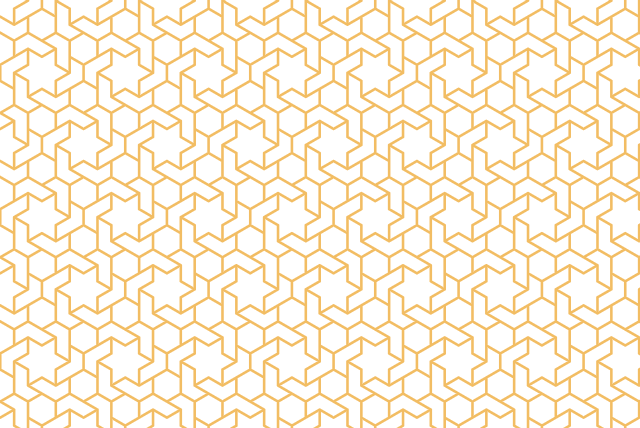
Give the GLSL for this pattern, as a WebGL 2 fragment shader.

```glsl
#version 300 es
precision highp float;
// Interlaced star lattice: thin amber lines on white form six-pointed stars,
// pinwheel chevrons and small hexagons. Each point is folded to its nearest
// star centre, then measured against one arm of segments turned six times.

#define REPEATS_ACROSS 7.68
#define STAR_OFFSET vec2(-0.337, -0.038)
#define LINE_WIDTH 0.031
#define LINE_COLOR vec3(0.95, 0.74, 0.39)
#define GROUND_COLOR vec3(1.0)

uniform vec2 u_resolution;
out vec4 fragColor;

const float ROOT3 = 1.7320508;
const float SIDE = 1.0 / (3.0 * ROOT3);   // hexagon side, star spacing = 1

float segmentDistance(vec2 p, vec2 a, vec2 b) {
    vec2 ab = b - a;
    float t = clamp(dot(p - a, ab) / dot(ab, ab), 0.0, 1.0);
    return length(p - a - ab * t);
}

// Vector from the nearest centre of a triangular lattice
vec2 foldToStar(vec2 p) {
    vec2 cell = vec2(1.0, ROOT3);
    vec2 a = p - cell * round(p / cell);
    vec2 q = p - 0.5 * cell;
    vec2 b = q - cell * round(q / cell);
    return dot(a, a) < dot(b, b) ? a : b;
}

// One sixth of the line work around a star
float armDistance(vec2 p) {
    vec2 tip = vec2(1.0 / 3.0, 0.0);
    vec2 notch = vec2(1.0 / 6.0, 0.5 * SIDE);
    vec2 nextTip = vec2(1.0 / 6.0, 1.5 * SIDE);
    vec2 corner = vec2(1.0 / 3.0, 2.0 * SIDE);
    vec2 cutEnd = vec2(1.0 / 6.0, 2.5 * SIDE);

    // Star outline
    float d = min(segmentDistance(p, tip, notch), segmentDistance(p, notch, nextTip));
    // Long chevron side and the cut between two chevrons
    d = min(d, segmentDistance(p, tip, corner));
    d = min(d, segmentDistance(p, corner, cutEnd));
    // Remaining hexagon side
    return min(d, segmentDistance(p, vec2(1.0 / 3.0, SIDE), vec2(0.5, 0.5 * SIDE)));
}

void main() {
    float pixel = REPEATS_ACROSS / u_resolution.x;
    vec2 p = (gl_FragCoord.xy - 0.5 * u_resolution) * pixel;
    p = foldToStar(p - STAR_OFFSET);

    // Six-fold rotation about the star
    mat2 sixthTurn = mat2(0.5, 0.5 * ROOT3, -0.5 * ROOT3, 0.5);
    float d = 1.0;
    for (int i = 0; i < 6; i++) {
        d = min(d, armDistance(p));
        p = sixthTurn * p;
    }

    float ink = clamp((0.5 * LINE_WIDTH - d) / pixel + 0.5, 0.0, 1.0);
    fragColor = vec4(mix(GROUND_COLOR, LINE_COLOR, ink), 1.0);
}
```
